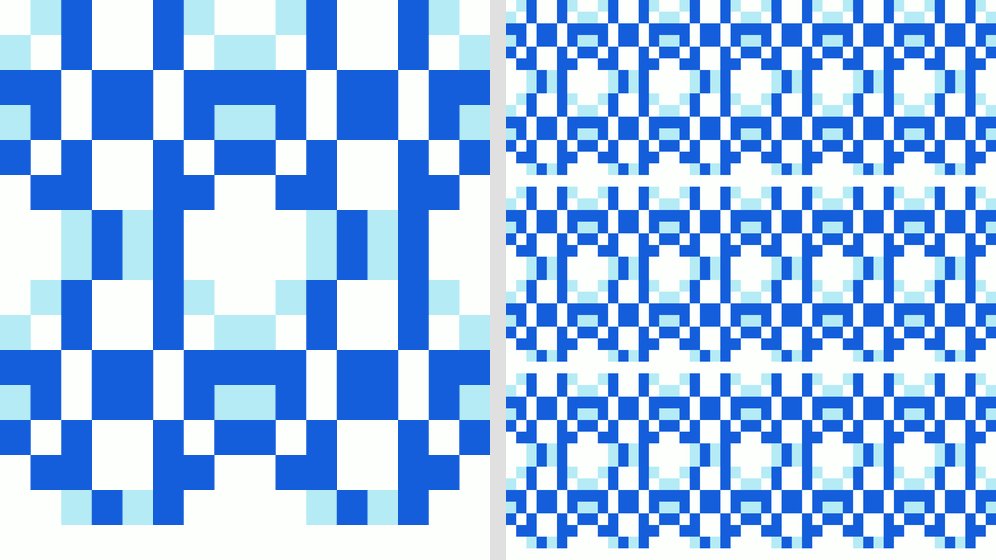
Left: one tile. Right: repeated 3 by 3.
This pattern is drawn by a WebGL 1 fragment shader. Its source:

```glsl
precision highp float;
// Geometric block weave: a 2 by 2 grid of motifs, each 8 by 8 cells, in blue
// and pale aqua on off-white, with one empty row of cells along the bottom.
// Motifs are built from rectangles, mostly mirrored, and edges are supersampled.

uniform vec2 u_resolution;

const vec2 REPEATS = vec2(2.0, 2.0);
const float CELLS = 8.0;       // cells per motif side
const float BLANK_ROWS = 1.0;  // empty cell rows at the bottom
const int SAMPLES = 4;         // antialiasing samples per axis

const vec3 PAPER = vec3(0.99, 1.00, 0.99);
const vec3 BLUE = vec3(0.08, 0.37, 0.86);
const vec3 AQUA = vec3(0.71, 0.92, 0.96);

// 1 inside the rectangle from corner lo to corner hi, else 0
float rect(vec2 p, vec2 lo, vec2 hi) {
  vec2 inside = step(lo, p) * step(p, hi);
  return inside.x * inside.y;
}

// Blue parts: p is the cell position, m is p mirrored about the motif centre
float blueMask(vec2 p, vec2 m) {
  float posts = rect(m, vec2(1.0, 0.0), vec2(2.0, 2.0))
              + rect(m, vec2(1.0, 4.0), vec2(2.0, 6.0));
  float block = rect(m, vec2(0.0, 2.0), vec2(1.0, 4.0));
  float arch = rect(m, vec2(2.0, 2.0), vec2(4.0, 3.0))
             + rect(m, vec2(2.0, 3.0), vec2(3.0, 4.0));
  float steps = rect(m, vec2(3.0, 4.0), vec2(4.0, 5.0))
              + rect(m, vec2(2.0, 5.0), vec2(3.0, 6.0));
  float stems = rect(p, vec2(3.0, 6.0), vec2(4.0, 8.0))
              + rect(p, vec2(5.0, 6.0), vec2(6.0, 8.0));
  return min(posts + block + arch + steps + stems, 1.0);
}

// Aqua parts, in the same two coordinate frames
float aquaMask(vec2 p, vec2 m) {
  float cup = rect(m, vec2(2.0, 0.0), vec2(3.0, 1.0))
            + rect(m, vec2(3.0, 1.0), vec2(4.0, 2.0));
  float archFill = rect(m, vec2(3.0, 3.0), vec2(4.0, 4.0));
  float stemSides = rect(p, vec2(2.0, 6.0), vec2(3.0, 8.0))
                  + rect(p, vec2(4.0, 6.0), vec2(5.0, 8.0));
  return min(cup + archFill + stemSides, 1.0);
}

// Colour at a canvas position from 0 to 1
vec3 patternColor(vec2 uv) {
  vec2 grid = vec2(uv.x, 1.0 - uv.y) * REPEATS * CELLS;
  vec2 cell = mod(grid, CELLS);
  vec2 mirrored = vec2(abs(cell.x - 0.5 * CELLS), cell.y);
  float printed = step(grid.y, REPEATS.y * CELLS - BLANK_ROWS);
  vec3 color = mix(PAPER, AQUA, printed * aquaMask(cell, mirrored));
  return mix(color, BLUE, printed * blueMask(cell, mirrored));
}

void main() {
  vec2 corner = gl_FragCoord.xy - 0.5;
  vec3 total = vec3(0.0);

  // Average a regular grid of samples across the pixel
  for (int j = 0; j < SAMPLES; j++) {
    for (int i = 0; i < SAMPLES; i++) {
      vec2 offset = (vec2(float(i), float(j)) + 0.5) / float(SAMPLES);
      total += patternColor((corner + offset) / u_resolution);
    }
  }
  gl_FragColor = vec4(total / float(SAMPLES * SAMPLES), 1.0);
}
```
